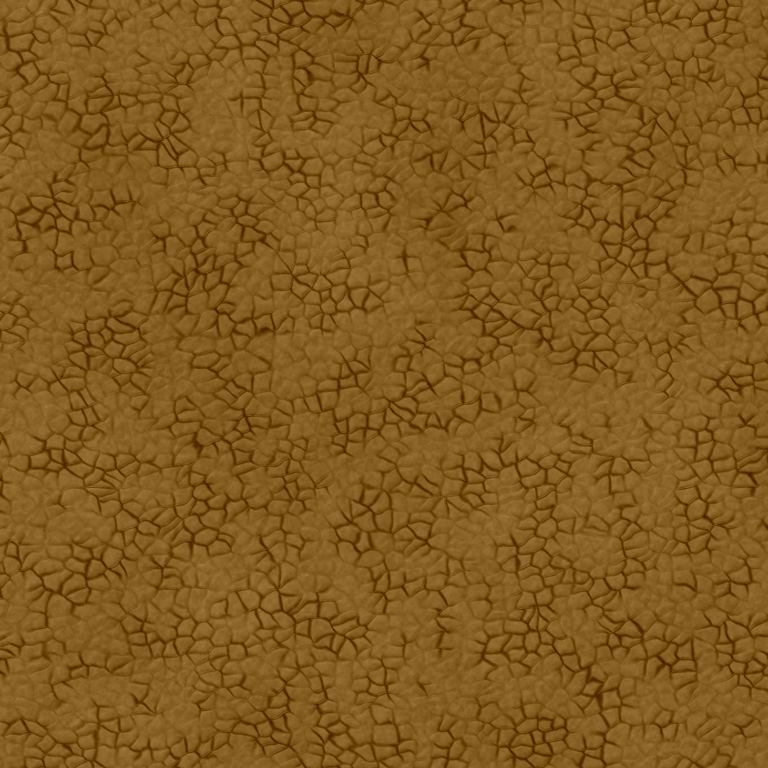
Reproduce this texture procedurally as a WebGL 2 fragment shader.

```glsl
#version 300 es
precision highp float;

uniform vec2 u_resolution;
out vec4 fragColor;

const vec3 HIDE_COLOR = vec3(0.540, 0.388, 0.160);
const vec2 CELL_COUNT = vec2(43.0, 55.0);
const float CELL_JITTER = 0.86;
const float CRACK_WIDTH = 0.15;
const float CRACK_DARKNESS = 0.15;
const vec2 LIGHT_STEP = vec2(0.0016, -0.0022);
const float RELIEF = 0.085;
const float GRAIN = 0.10;
const float MOTTLE = 0.07;
const float SCAR_GRID = 4.0;
const float SCAR_CHANCE = 0.5;
const float SCAR_DEPTH = 2.6;

vec2 hash22(vec2 p) {
    vec3 a = fract(vec3(p.xyx) * vec3(0.1031, 0.1030, 0.0973));
    a += dot(a, a.yzx + 33.33);
    return fract((a.xx + a.yz) * a.zy);
}

float noise(vec2 p) {
    vec2 cell = floor(p), f = fract(p);
    f = f * f * (3.0 - 2.0 * f);
    float bottom = mix(hash22(cell).x, hash22(cell + vec2(1, 0)).x, f.x);
    float top = mix(hash22(cell + vec2(0, 1)).x, hash22(cell + vec2(1, 1)).x, f.x);
    return mix(bottom, top, f.y);
}

float fbm(vec2 p) {
    return 0.57 * noise(p) + 0.29 * noise(p * 2.1 + 7.3) + 0.14 * noise(p * 4.3 + 3.1);
}

// Bends the rows of cells at a broad and a fine scale
vec2 warp(vec2 p) {
    vec2 broad = vec2(fbm(p * 6.0 + 11.0), fbm(p * 6.0 + 47.0)) - 0.5;
    vec2 fine = vec2(noise(p * 75.0 + 5.0), noise(p * 75.0 + 83.0)) - 0.5;
    return p + 0.045 * broad + 0.007 * fine + vec2(0.0, -0.12 * p.x);
}

// Distance to the border between the two nearest cell centres
float borderDistance(vec2 q) {
    vec2 base = floor(q), nearest = vec2(0.0), second = vec2(0.0);
    float d1 = 9.0, d2 = 9.0;
    for (int y = -1; y <= 1; y++) {
        for (int x = -1; x <= 1; x++) {
            vec2 cell = base + vec2(x, y);
            vec2 toCentre = cell + 0.5 + CELL_JITTER * (hash22(cell + 101.0) - 0.5) - q;
            float d = dot(toCentre, toCentre);
            if (d < d1) {
                d2 = d1; second = nearest;
                d1 = d; nearest = toCentre;
            } else if (d < d2) {
                d2 = d; second = toCentre;
            }
        }
    }
    return 0.5 * (d2 - d1) / max(length(second - nearest), 0.05);
}

// Coverage of sparse, slanted scar patches
float scarMask(vec2 p) {
    vec2 base = floor(p * SCAR_GRID);
    float mask = 0.0;
    for (int y = -1; y <= 1; y++) {
        for (int x = -1; x <= 1; x++) {
            vec2 cell = base + vec2(x, y);
            vec2 chance = hash22(cell + 29.0);
            vec2 d = p - (cell + 0.2 + 0.6 * hash22(cell + 61.0)) / SCAR_GRID;
            d.x -= 0.35 * d.y;
            float strength = step(chance.x, SCAR_CHANCE) * mix(0.15, 1.0, chance.y * chance.y);
            mask += strength * exp(-dot(d * d, vec2(1900.0, 900.0)));
        }
    }
    return mask;
}

// x: surface height, y: crack coverage
vec2 surface(vec2 p, float scar) {
    float border = borderDistance(warp(p) * CELL_COUNT);
    float soften = max(CRACK_WIDTH, 1.5 * CELL_COUNT.x / u_resolution.y);
    float strength = mix(0.25, 1.6, smoothstep(0.2, 0.8, noise(p * 38.0 + 19.0)));
    strength *= 1.0 - 0.6 * min(scar, 1.0);
    float crack = strength * (1.0 - smoothstep(0.0, soften, border));
    float pillow = smoothstep(0.0, 0.42, border);
    vec2 slanted = vec2(p.x - 0.4 * p.y, p.y + 0.2 * p.x);
    float wrinkle = fbm(slanted * vec2(85.0, 24.0) + 31.0);
    float height = 0.45 * pillow - 0.5 * crack + 0.5 * fbm(p * 130.0);
    return vec2(height + SCAR_DEPTH * scar * wrinkle, crack);
}

void main() {
    vec2 p = gl_FragCoord.xy / u_resolution.y;
    float scar = scarMask(p);
    vec2 here = surface(p, scar);
    vec2 away = surface(p + LIGHT_STEP, scar);

    // Slopes facing the upper left catch the light
    float shade = RELIEF * clamp(away.x - here.x, -1.6, 1.6);
    shade -= CRACK_DARKNESS * here.y;

    // Fine grain and broad stains
    shade += GRAIN * (fbm(p * 170.0 + 53.0) - 0.5);
    shade += MOTTLE * (fbm(p * vec2(7.0, 5.0) + 71.0) - 0.5);
    shade -= 0.03 * scar;

    fragColor = vec4(clamp(HIDE_COLOR + shade, 0.0, 1.0), 1.0);
}
```
